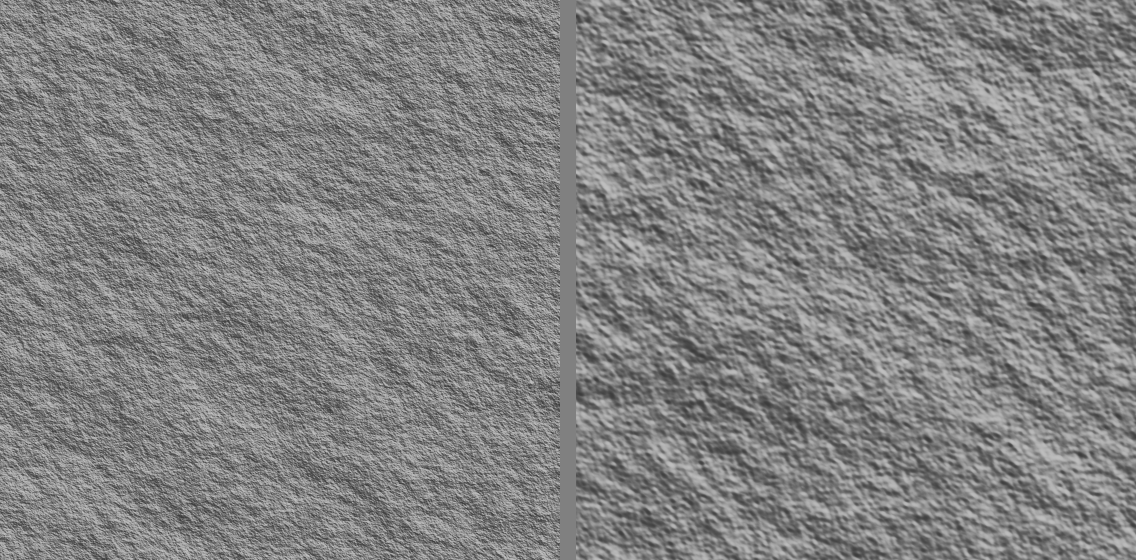
Left: the whole. Right: its middle third, enlarged.
Reproduce this texture procedurally as a Shadertoy shader.

```glsl
// Rough grey stone, lit across the surface at a low angle.
// Octaves of cellular noise (signed round bumps, one per jittered cell) form the
// relief; their exact slope toward the light gives the shade of each point.

const float STREAK_ANGLE  = -0.54;   // direction of the ridges, radians
const float STREAK_SHRINK = 0.82;    // below 1 lengthens bumps along the ridges
const float FINEST_CELLS  = 385.0;   // grain cells across the canvas
const float OCTAVE_RATIO  = 1.8;     // size step between octaves
const float OCTAVE_FADE   = 0.75;    // contrast kept by each coarser octave
const int   OCTAVES       = 8;
const float GRAIN_CONTRAST = 0.075;
const float LIGHT_LIMIT   = 0.25;    // farthest tones above and below the grey
const float DARK_LIMIT    = 0.30;
const vec3  STONE_GREY    = vec3(0.51);

// Three random values in 0..1 for a cell of one octave
vec3 hashCell(ivec2 cell, int octave) {
    uvec3 v = uvec3(ivec3(cell, octave)) * 1664525u + 1013904223u;
    v.x += v.y * v.z; v.y += v.z * v.x; v.z += v.x * v.y;
    v ^= v >> 16u;
    v.x += v.y * v.z; v.y += v.z * v.x; v.z += v.x * v.y;
    return vec3(v >> 8u) / 16777216.0;
}

// Slope along y of a field of scattered bumps and pits with height (1 - r^2)^3
float bumpSlope(vec2 p, int octave) {
    vec2 base = floor(p);
    float slope = 0.0;
    for (int y = -1; y <= 1; y++) {
        for (int x = -1; x <= 1; x++) {
            vec2 cell = base + vec2(x, y);
            vec3 rnd = hashCell(ivec2(cell), octave);
            vec2 d = p - cell - rnd.xy;
            float falloff = max(0.0, 1.0 - dot(d, d));
            float signedPart = 2.0 * rnd.z - 1.0;
            float height = 0.6 * sign(signedPart) + 0.4 * signedPart;
            slope -= 6.0 * height * d.y * falloff * falloff;
        }
    }
    return slope;
}

void mainImage(out vec4 fragColor, in vec2 fragCoord) {
    vec2 uv = fragCoord / iResolution.y;

    // Turn the plane so that x follows the ridges and y faces the light
    vec2 ridge = vec2(cos(STREAK_ANGLE), sin(STREAK_ANGLE));
    vec2 light = vec2(-ridge.y, ridge.x);
    vec2 p = vec2(dot(uv, ridge) * STREAK_SHRINK, dot(uv, light));

    // Add slopes from fine grain to broad swells, fading cells under a pixel
    float shade = 0.0;
    float cells = FINEST_CELLS;
    float contrast = GRAIN_CONTRAST;
    for (int i = 0; i < OCTAVES; i++) {
        float visible = smoothstep(0.5, 1.3, iResolution.y / cells);
        shade += visible * contrast * bumpSlope(p * cells + 7.3 * float(i), i);
        cells /= OCTAVE_RATIO;
        contrast *= OCTAVE_FADE;
    }

    // Steep slopes level off toward the lightest and darkest stone
    float limit = shade > 0.0 ? LIGHT_LIMIT : DARK_LIMIT;
    fragColor = vec4(STONE_GREY + limit * tanh(shade / limit), 1.0);
}
```
